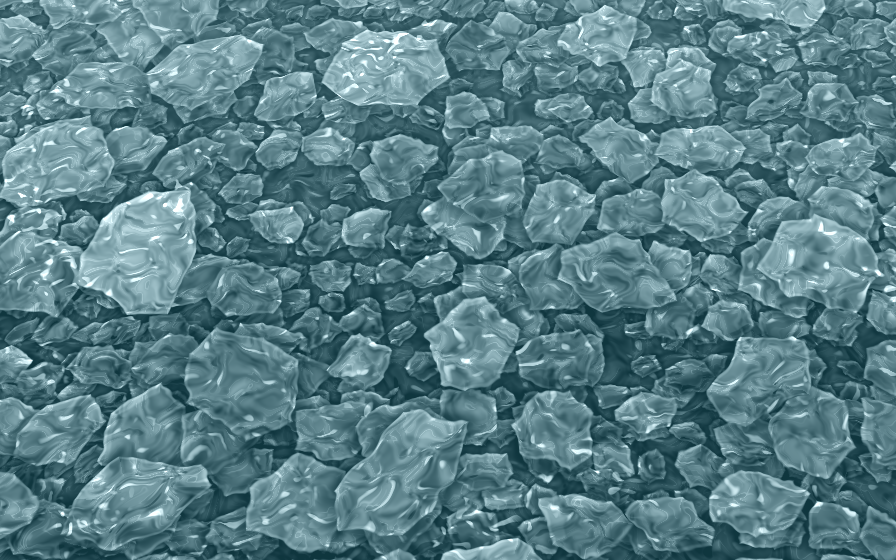
This texture is drawn by a Shadertoy shader. Its source:

```glsl
const float TAU = 6.2831853;
const int LAYERS = 4;
const int SIDES = 7;
const float SMALLEST_CELLS = 14.0;   // chunks per canvas height, rear layer
const float LAYER_RATIO = 0.66;      // each nearer layer has fewer cells
const float ROUGHNESS = 0.09;        // raggedness of the outlines
const float EDGE = 0.0022;           // half width of a smoothed edge
const float SHADOW_REACH = 0.17;
const float SHADOW_TONE = 0.62;
const float GRAIN = 25.0;            // crinkles per canvas height
const float GAP_TONE = 0.16;
const float REAR_TONE = 0.26;
const float FRONT_TONE = 0.385;
const float TOP_LIGHT = 0.10;
const vec2 LIGHT = vec2(-0.3, 0.95);
const vec3 TINT = vec3(0.0, 0.15, 0.185);

vec2 hash2(vec2 c) {
    vec3 v = fract(c.xyx * vec3(0.1031, 0.1030, 0.0973));
    v += dot(v, v.yzx + 33.33);
    return fract((v.xx + v.yz) * v.zy);
}

float corner(vec2 cell, vec2 offset) {
    return dot(hash2(cell) * 2.0 - 1.0, offset);
}

float gradientNoise(vec2 x) {
    vec2 c = floor(x), f = fract(x), u = f * f * (3.0 - 2.0 * f);
    vec2 e = vec2(1.0, 0.0);
    float low = mix(corner(c, f), corner(c + e, f - e), u.x);
    float high = mix(corner(c + e.yx, f - e.yx), corner(c + 1.0, f - 1.0), u.x);
    return mix(low, high, u.y);
}

// Refraction inside the glass: broad swirls, thin creases, bright glints
float crinkle(vec2 x) {
    vec2 warp = vec2(gradientNoise(x * 0.6 + 3.1), gradientNoise(x * 0.6 + 17.7));
    vec2 y = x + 1.5 * warp;
    float broad = gradientNoise(y);
    float fine = gradientNoise(y * 2.3 + 2.0 * warp);
    float crease = smoothstep(0.07, 0.0, abs(fine)) * smoothstep(-0.1, 0.3, broad);
    float glint = smoothstep(0.2, 0.42, gradientNoise(y * vec2(1.5, 2.3) + 40.0));
    float pit = smoothstep(0.25, 0.45, gradientNoise(y * 1.9 + 80.0));
    return 0.26 * broad + 0.24 * fine + 0.12 * crease + 0.36 * glint - 0.12 * pit;
}

// One layer of scattered, faceted chunks drawn over the given tone
float chunkLayer(float tone, vec2 q, float cells, float fill, float lift, float seed) {
    vec2 g = q * cells, base = floor(g);
    vec2 rough = ROUGHNESS * vec2(gradientNoise(g * 4.0 + seed), gradientNoise(g * 4.0 + seed + 9.3))
               + 0.35 * ROUGHNESS * gradientNoise(g * 11.0);
    for (int row = 1; row >= -1; row--)
    for (int column = -1; column <= 1; column++) {
        vec2 id = base + vec2(column, row);
        vec2 place = hash2(id + seed), shape = hash2(id + seed + 71.3);
        if (place.x > fill) continue;

        vec2 local = g - id - 0.5 - 0.4 * (shape - 0.5) + rough;
        float turn = (place.y - 0.4) * 1.5;
        mat2 spin = mat2(cos(turn), -sin(turn), sin(turn), cos(turn));
        local = spin * local;
        local.y *= 1.0 + 0.6 * shape.x;
        float radius = 0.44 + 0.2 * shape.y;

        // Convex outline from half planes; the nearest one is the side facet
        float d = -9.0, second = -9.0, facet = 0.0;
        for (int i = 0; i < SIDES; i++) {
            vec2 r = hash2(id * 3.7 + seed + float(i) * 13.1);
            float a = TAU * (float(i) + 0.7 * r.x) / float(SIDES);
            vec2 normal = vec2(cos(a), sin(a));
            float plane = dot(local, normal) - radius * (0.72 + 0.33 * r.y);
            if (plane > d) {
                second = d;
                d = plane;
                facet = 0.6 * dot(normal * spin, LIGHT) + r.x - 0.5;
            } else second = max(second, plane);
        }
        if (d > SHADOW_REACH) continue;
        tone *= mix(SHADOW_TONE, 1.0, smoothstep(0.0, SHADOW_REACH, d));

        float depth = d / cells;
        float mask = smoothstep(EDGE, -EDGE, depth);
        if (mask <= 0.0) continue;
        float bevel = smoothstep(-0.02, 0.02, d + 0.1 + 0.14 * shape.x);
        float rim = smoothstep(0.006, 0.0, abs(depth + 0.004));
        float ridge = bevel * smoothstep(0.035, 0.0, d - second);
        float body = lift + 0.17 * (shape.y - 0.5)
                   + crinkle(local / cells * GRAIN + id * 7.0 + seed)
                   + 0.11 * bevel * facet + 0.11 * rim + 0.06 * ridge;
        tone = mix(tone, body, mask);
    }
    return tone;
}

void mainImage(out vec4 fragColor, in vec2 fragCoord) {
    vec2 p = fragCoord / iResolution.y;
    // The heap recedes upward, so the chunks shrink
    vec2 q = vec2((p.x - 0.8) * (1.0 + 0.4 * p.y), p.y * (1.0 + 0.35 * p.y));

    float tone = GAP_TONE + 0.6 * crinkle(q * GRAIN);
    float cells = SMALLEST_CELLS;
    for (int i = 0; i < LAYERS; i++) {
        float nearness = float(i) / float(LAYERS - 1);
        float fill = mix(0.85, 0.38, nearness);
        float lift = mix(REAR_TONE, FRONT_TONE, nearness);
        tone = chunkLayer(tone, q, cells, fill, lift, 19.7 * float(i) + 5.0);
        cells *= LAYER_RATIO;
    }

    // Uneven daylight, and sparse clusters of white sparkle
    tone *= 1.0 + 0.35 * gradientNoise(p * 3.0 + 6.0);
    tone += TOP_LIGHT * smoothstep(0.35, 1.0, p.y);
    float cluster = smoothstep(0.1, 0.4, gradientNoise(p * 7.0 + 31.0));
    float sparkle = smoothstep(0.12, 0.32, gradientNoise(q * vec2(48.0, 66.0) + 2.0 * gradientNoise(q * 20.0)));
    tone += 0.5 * cluster * sparkle;

    tone = clamp(tone, 0.06, 1.0);
    vec3 glass = tone + TINT * (1.0 - 0.5 * tone * tone * tone);
    fragColor = vec4(clamp(glass, 0.0, 1.0), 1.0);
}
```
